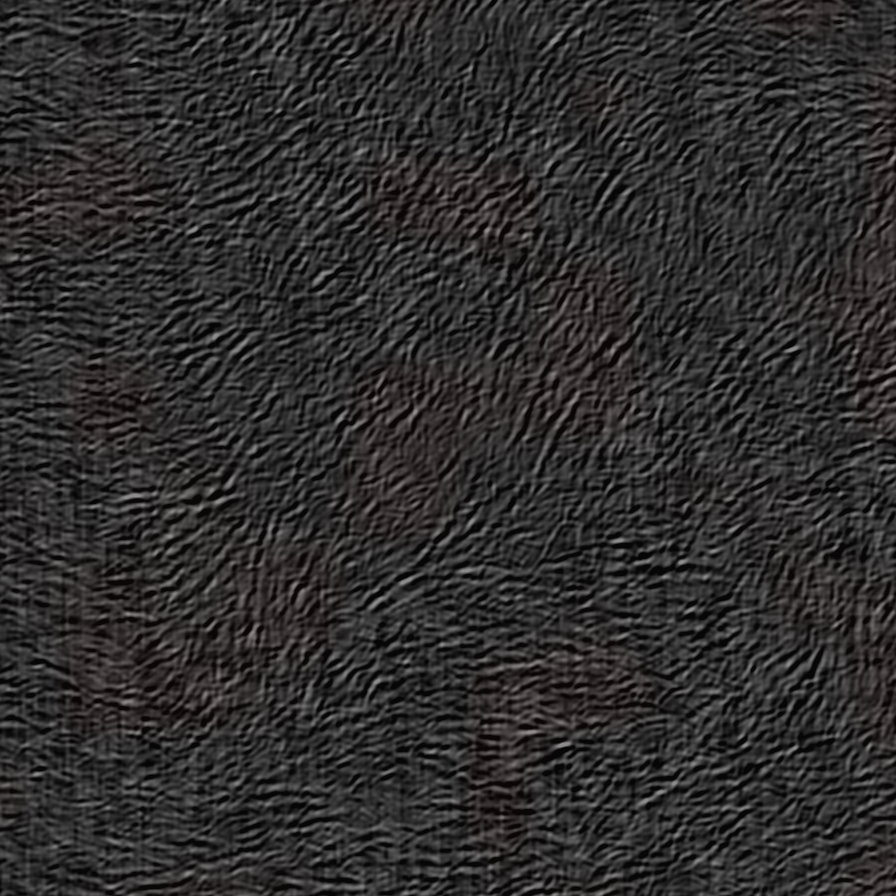
A WebGL 2 fragment shader for this texture:

```glsl
#version 300 es
precision highp float;

// Dark embossed plaster: bundles of curved ridges, lit from the upper left.
// Scattered wave packets in three sizes follow a slowly turning flow direction;
// crossed threads and fine grain fill the gaps, and faint warm patches tint it.

uniform vec2 u_resolution;
out vec4 fragColor;

const float TAU = 6.2831853;
const int PACKETS_PER_CELL = 3;
const vec2 LIGHT = vec2(-0.507, 0.862);   // direction towards the light
const float BASE_TONE = 0.178;
const float CONTRAST = 0.138;
const float DARKEST = 0.025;
const float BRIGHTEST = 0.55;
const float FLOW_ANGLE = 0.5;             // mean ridge direction, radians
const float FLOW_TURN = 1.9;              // how far the direction wanders
const float FLOW_SCALE = 4.5;
const float PACKET_LENGTH = 0.95;         // half length, in cells
const float BEND_MEAN = 0.1;
const float BEND_SPREAD = 0.5;
const vec2 THREAD_SCALE = vec2(42.0, 225.0);
const float THREAD_AMOUNT = 0.95;
const float GRAIN_SCALE = 210.0;
const float GRAIN_AMOUNT = 0.5;
const float TINT_SCALE = 9.0;
const vec3 WARM_TINT = vec3(0.018, -0.004, -0.002);

float hash(vec2 p) {
    return fract(sin(dot(p, vec2(127.1, 311.7))) * 43758.5453);
}

float noise(vec2 p) {
    vec2 cell = floor(p);
    vec2 f = fract(p);
    f = f * f * (3.0 - 2.0 * f);
    float low = mix(hash(cell), hash(cell + vec2(1.0, 0.0)), f.x);
    float high = mix(hash(cell + vec2(0.0, 1.0)), hash(cell + 1.0), f.x);
    return mix(low, high, f.y);
}

float flowAngle(vec2 p) {
    return FLOW_ANGLE + FLOW_TURN * (noise(p * FLOW_SCALE + 3.7) - 0.5);
}

// Lit slope of scattered ridge bundles; width and period are in cells.
float ridges(vec2 p, float cells, float width, float period, float jitter, float seed) {
    vec2 q = p * cells;
    vec2 home = floor(q);
    float slope = 0.0;
    for (int y = -1; y <= 1; y++) {
        for (int x = -1; x <= 1; x++) {
            vec2 cell = home + vec2(x, y);
            for (int k = 0; k < PACKETS_PER_CELL; k++) {
                vec2 id = cell + seed + 17.3 * float(k);
                vec2 center = cell + vec2(hash(id), hash(id + 41.7));
                float angle = flowAngle(center / cells) + jitter * (hash(id + 73.1) - 0.5);
                vec2 along = vec2(cos(angle), sin(angle));
                vec2 across = vec2(-along.y, along.x);

                // Bent local frame of the bundle
                vec2 d = q - center;
                float u = dot(d, along);
                float bend = BEND_MEAN + BEND_SPREAD * (hash(id + 29.9) - 0.5);
                float v = dot(d, across) + bend * u * u;
                vec2 e = vec2(u / PACKET_LENGTH, v / width);
                float window = max(0.0, 1.0 - dot(e, e));

                // Ridges that face the light show the strongest relief
                vec2 normal = normalize(across + 2.0 * bend * u * along);
                float strength = dot(normal, LIGHT) * mix(0.4, 1.25, hash(id + 57.3));
                float phase = TAU * (v / period + hash(id + 91.5));
                slope += strength * window * window * cos(phase);
            }
        }
    }
    return slope;
}

// Horizontal and vertical streaks, stronger in patches.
float threads(vec2 p) {
    float streaks = noise(p * THREAD_SCALE) + noise(p * THREAD_SCALE.yx + 19.0) - 1.0;
    return streaks * mix(0.5, 1.5, noise(p * 7.0 + 5.1));
}

// Embossed fine noise.
float grain(vec2 p) {
    vec2 q = p * GRAIN_SCALE;
    return noise(q - 0.4 * LIGHT) - noise(q + 0.4 * LIGHT);
}

void main() {
    vec2 p = gl_FragCoord.xy / min(u_resolution.x, u_resolution.y);

    // Long, medium and short ridges over the weave
    float slope = 0.9 * ridges(p, 9.0, 0.28, 0.145, 0.7, 0.0);
    slope += 0.95 * ridges(p, 20.0, 0.38, 0.25, 1.1, 211.0);
    slope += 0.85 * ridges(p, 44.0, 0.5, 0.42, 1.8, 503.0);
    slope += THREAD_AMOUNT * threads(p);
    slope += GRAIN_AMOUNT * grain(p);

    // Grey tone with faint warm patches
    float tone = clamp(BASE_TONE + CONTRAST * slope, DARKEST, BRIGHTEST);
    float warmth = smoothstep(0.55, 0.9, noise(p * TINT_SCALE + 31.0));
    vec3 color = vec3(tone) + vec3(0.004, 0.0, 0.0) + WARM_TINT * warmth;
    fragColor = vec4(color, 1.0);
}
```
